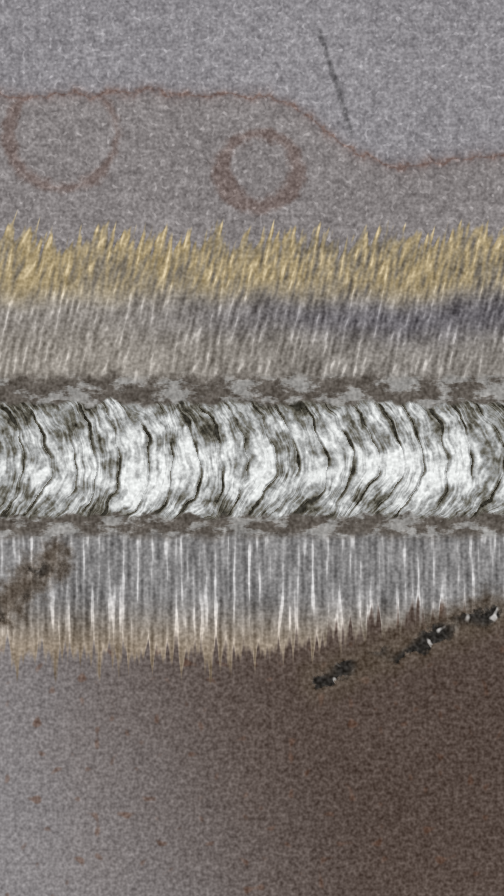
Write a WebGL 1 fragment shader that draws this texture.

```glsl
precision highp float;
// A silver weld bead across a brushed, heat-tinted and rusty steel plate.
uniform vec2 u_resolution;
#define BEAD_LOW 0.424
#define BEAD_HIGH 0.550
#define SEAM_LOW 0.401
#define SEAM_HIGH 0.580
#define RIPPLE_STEP 0.028
#define RIPPLE_BULGE 0.030
#define STEEL vec3(0.545, 0.535, 0.55)
#define RUST vec3(0.42, 0.33, 0.30)
#define GOLD vec3(0.62, 0.55, 0.40)
#define SOOT vec3(0.37, 0.345, 0.32)
#define GRAIN 0.11

float hash(vec2 p) {
  return fract(sin(dot(p, vec2(127.1, 311.7))) * 4375.85);
}
float cornerSlope(vec2 cell, vec2 offset) {
  float angle = 6.2832 * hash(cell);
  return dot(vec2(cos(angle), sin(angle)), offset);
}
// Gradient noise, about -0.7 to 0.7
float noise(vec2 p) {
  vec2 i = floor(p), f = fract(p), e = vec2(1.0, 0.0);
  vec2 u = f * f * f * (f * (f * 6.0 - 15.0) + 10.0);
  return mix(mix(cornerSlope(i, f), cornerSlope(i + e.xy, f - e.xy), u.x),
             mix(cornerSlope(i + e.yx, f - e.yx), cornerSlope(i + 1.0, f - 1.0), u.x), u.y);
}
float fbm(vec2 p) {
  float sum = 0.0, amp = 0.6;
  for (int k = 0; k < 4; k++) {
    sum += amp * noise(p);
    p = mat2(1.66, 1.24, -1.24, 1.66) * p + 13.1;
    amp *= 0.55;
  }
  return sum;
}
float segment(vec2 p, vec2 a, vec2 b) {
  vec2 d = b - a;
  return length(p - a - d * clamp(dot(p - a, d) / dot(d, d), 0.0, 1.0));
}
float band(float y, float low, float high, float soft) {
  return smoothstep(low - soft, low + soft, y) * (1.0 - smoothstep(high - soft, high + soft, y));
}

// Bare plate: grey above, brown below, with rust veins and a scratch
vec3 plate(vec2 p, float blotch) {
  float rough = fbm(p * 75.0);
  float ridge = 0.895 - 0.079 * smoothstep(0.28, 0.44, p.x) + 0.012 * smoothstep(0.45, 0.56, p.x)
              + 0.008 * noise(vec2(p.x * 16.0, 2.0)) + 0.012 * fbm(p * 45.0);
  float below = smoothstep(0.006, -0.012, p.y - ridge);
  vec3 upper = mix(STEEL, vec3(0.525, 0.505, 0.505), below);
  float vein = exp(-abs(p.y - ridge) * 250.0) * (0.75 + rough);
  float loop = min(abs(length(p - vec2(0.29, 0.81)) - 0.042), abs(length(p - vec2(0.07, 0.85)) - 0.06));
  vein += below * 0.45 * smoothstep(0.010, 0.0, loop + 0.02 * blotch + 0.008 * rough);
  upper = mix(upper, RUST, clamp(vein, 0.0, 0.75));
  float scratch = segment(p, vec2(0.357, 0.965), vec2(0.393, 0.85)) + 0.002 * rough;
  upper *= 1.0 - 0.25 * smoothstep(0.005, 0.0, scratch);
  upper += 0.15 * rough + 0.09 * smoothstep(0.2, 0.5, noise(p * 170.0));
  float sheen = smoothstep(0.48, 0.0, p.x + 0.45 * p.y + 0.08 * blotch);
  vec3 lower = mix(vec3(0.335, 0.285, 0.26), vec3(0.54, 0.525, 0.53), sheen);
  lower = mix(lower, vec3(0.40, 0.28, 0.22), 0.5 * smoothstep(0.34, 0.55, noise(p * 60.0)));
  return mix(lower + 0.08 * rough, upper, step(0.5, p.y)) + 0.05 * blotch;
}

// Overlapping crescents that bow to the right, each shaded towards its lip
vec3 bead(vec2 p, float across) {
  float warp = 0.015 * noise(p * vec2(20.0, 13.0)) + 0.005 * noise(p * 52.0);
  float s = (p.x + RIPPLE_BULGE * across * across + warp) / RIPPLE_STEP;
  float f = fract(s);
  float lip = smoothstep(0.17, 0.02, f) + 0.5 * smoothstep(0.85, 1.0, f);
  lip *= clamp(0.65 + 1.3 * noise(p * 36.0 + 7.0), 0.1, 1.0);
  float streak = noise(vec2(s * 4.5, across * 2.5)) + 0.6 * noise(vec2(s * 10.0, across * 5.0));
  float light = 0.66 + 0.20 * (hash(vec2(floor(s), 3.0)) - 0.5) * sin(3.1416 * f);
  light += 0.26 * streak + 0.50 * fbm(p * 30.0 + 9.0) + 0.20 * fbm(p * 110.0);
  light += 0.12 * exp(-6.0 * (across + 0.3) * (across + 0.3));
  light -= 0.38 * lip + 0.16 * pow(abs(across), 4.0);
  light = mix(light, smoothstep(0.1, 0.95, light), 0.55);
  vec3 tint = mix(vec3(1.03, 0.99, 0.86), vec3(0.98, 0.99, 0.985), smoothstep(0.25, 0.65, light));
  return clamp(light, 0.2, 0.94) * tint;
}

void main() {
  vec2 p = gl_FragCoord.xy / u_resolution.y;
  float blotch = fbm(p * 7.0), rough = fbm(p * 60.0 + 5.0);
  vec3 col = plate(p, blotch);
  // Upper brushed band: ragged gold fringe, blue heat line, tan steel
  float tilt = p.x - 0.2 * p.y, rightward = smoothstep(0.08, 0.45, p.x);
  float brush = noise(vec2(tilt * 210.0, p.y * 28.0)) + 0.6 * noise(vec2((p.x - p.y * 0.6) * 170.0, (p.x + p.y) * 35.0));
  float topEdge = 0.735 + 0.03 * noise(vec2(tilt * 48.0, 1.0)) + 0.02 * noise(vec2(p.x * 12.0, 5.0)) + 0.025 * brush;
  float gilt = smoothstep(0.655, 0.695, p.y + 0.025 * blotch) * clamp(0.7 + brush + blotch, 0.15, 1.0);
  vec3 heat = mix(mix(vec3(0.58, 0.555, 0.52), vec3(0.53, 0.51, 0.485), rightward), GOLD, gilt);
  float blue = exp(-pow((p.y - 0.648 + 0.025 * blotch) / 0.022, 2.0));
  heat = mix(heat, vec3(0.38, 0.37, 0.395), blue * mix(0.15, 0.85, rightward));
  heat += 0.22 * brush + 0.09 * smoothstep(0.25, 0.65, brush) + 0.12 * rough + 0.08 * blotch;
  col = mix(col, heat, band(p.y, 0.56, topEdge, 0.008) * 0.92);
  // Lower brushed band with fine upright strokes
  float stroke = noise(vec2(p.x * 185.0, p.y * 11.0)) + 0.5 * noise(vec2(p.x * 250.0, p.y * 35.0));
  float lowEdge = 0.268 + 0.04 * smoothstep(0.26, 0.48, p.x) + 0.02 * noise(vec2(p.x * 75.0, 8.0)) + 0.035 * stroke;
  vec3 brushed = mix(vec3(0.61, 0.555, 0.49), vec3(0.535, 0.53, 0.53), smoothstep(0.27, 0.34, p.y));
  brushed += 0.24 * stroke + 0.16 * smoothstep(0.15, 0.5, stroke) + 0.12 * rough + 0.14 * blotch;
  col = mix(col, brushed, band(p.y, lowEdge, 0.415, 0.009));
  // Spatter and burnt stains
  float right = segment(p, vec2(0.357, 0.241), vec2(0.55, 0.315)) + 0.016 * rough;
  float left = segment(p, vec2(0.0, 0.322), vec2(0.06, 0.375)) + 0.022 * rough;
  float stain = max(smoothstep(0.038, 0.006, right), smoothstep(0.032, 0.004, left));
  col = mix(col, vec3(0.35, 0.305, 0.26) + 0.22 * rough, stain * 0.8);
  float drop = max(smoothstep(0.012, 0.006, right), smoothstep(0.012, 0.004, left) * 0.7);
  vec3 slag = vec3(0.18, 0.17, 0.16) + 0.55 * smoothstep(0.18, 0.5, noise(p * 95.0));
  col = mix(col, slag, drop * smoothstep(-0.2, 0.2, noise(p * 28.0 + 3.0)));
  // Sooty seam with pale flakes, then the bead
  float wobble = 0.008 * noise(vec2(p.x * 28.0, 3.0)) + 0.006 * rough;
  float flakes = smoothstep(-0.08, 0.2, fbm(p * vec2(28.0, 60.0)) + 0.3 * rough);
  vec3 seam = mix(SOOT, vec3(0.60, 0.595, 0.585), flakes * 0.9) + 0.14 * rough;
  col = mix(col, seam, band(p.y + wobble, SEAM_LOW, SEAM_HIGH, 0.007));
  float across = 2.0 * (p.y - BEAD_LOW + wobble) / (BEAD_HIGH - BEAD_LOW) - 1.0;
  float rim = 0.14 * noise(vec2(p.x * 45.0, across));
  col = mix(col, bead(p, across), smoothstep(1.04, 0.95, abs(across) + rim));
  float grain = noise(p * 205.0) + 0.7 * noise(p.yx * 317.0);
  gl_FragColor = vec4(clamp(col + GRAIN * grain, 0.0, 1.0), 1.0);
}
```
